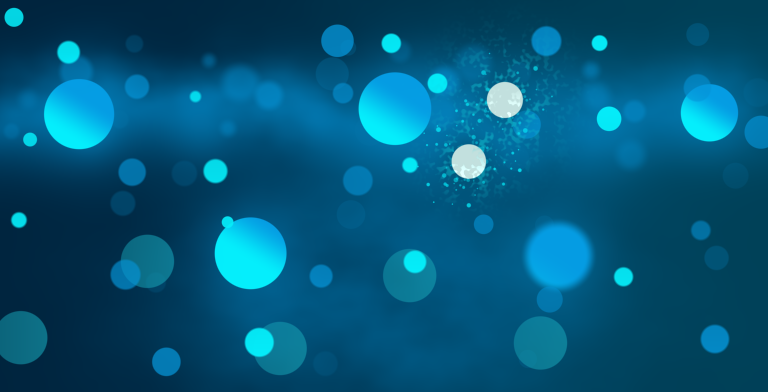
This background is drawn by a WebGL 2 fragment shader. Its source:

```glsl
#version 300 es
precision highp float;
// Blue bokeh: glowing cyan discs, soft haze and sparkling dust on deep navy.
uniform vec2 u_resolution;
out vec4 fragColor;

const float PI = 3.14159;
const vec3 NAVY = vec3(0.0, 0.14, 0.24);
const vec3 PETROL = vec3(0.0, 0.25, 0.34);
const vec3 OCEAN = vec3(0.0, 0.41, 0.61);
const vec3 AZURE = vec3(0.02, 0.62, 0.90);
const vec3 TEAL = vec3(0.08, 0.60, 0.68);
const vec3 CYAN = vec3(0.02, 0.95, 1.0);
const vec3 PEARL = vec3(0.76, 0.88, 0.87);

vec3 hash(float n) {
  return fract(sin(n * vec3(12.71, 31.17, 7.47) + 1.3) * 43758.5);
}

vec2 gradientAt(vec2 cell) {
  float angle = 2.0 * PI * fract(sin(dot(cell, vec2(127.1, 311.7))) * 43758.5);
  return vec2(cos(angle), sin(angle));
}

float gradientNoise(vec2 p) {
  vec2 i = floor(p), f = fract(p);
  vec2 u = f * f * f * (f * (f * 6.0 - 15.0) + 10.0);
  vec2 e = vec2(0.0, 1.0);
  float low = mix(dot(gradientAt(i), f), dot(gradientAt(i + e.yx), f - e.yx), u.x);
  float high = mix(dot(gradientAt(i + e), f - e), dot(gradientAt(i + 1.0), f - 1.0), u.x);
  return mix(low, high, u.y);
}

float fbm(vec2 p) {
  float sum = 0.0, amp = 0.6;
  for (int i = 0; i < 4; i++) {
    sum += amp * gradientNoise(p);
    p = p * 2.03 + 7.1;
    amp *= 0.5;
  }
  return sum;
}

float disc(vec2 offset, float radius, float blur) {
  float soft = max(blur, 0.75 / u_resolution.y);
  return 1.0 - smoothstep(radius - soft, radius + soft, length(offset));
}

float glow(vec2 offset, vec2 size) {
  vec2 q = offset / size;
  return exp(-dot(q, q));
}

// Alternating high and low positions with a little jitter
vec2 zigzag(float i, vec2 start, float stride, float swing) {
  vec2 jitter = (hash(i + start.x * 9.0).xy - 0.5) * 0.05;
  return start + vec2(stride * i, swing * cos(PI * i)) + jitter;
}

// Evenly spread discs; yRange, radii and opacity hold min and max
vec3 bokeh(vec3 col, vec2 p, float width, int count, float seed, vec2 yRange,
           vec2 radii, vec2 opacity, float blur, vec3 tint) {
  for (int i = 0; i < count; i++) {
    float n = float(i);
    vec3 h = hash(n + seed * 17.0);
    vec2 q = fract(seed * vec2(0.37, 0.71) + n * vec2(0.7549, 0.5698) + h.xy * 0.07);
    vec2 center = vec2(q.x * width, mix(yRange.x, yRange.y, pow(q.y, 0.7)));
    float radius = mix(radii.x, radii.y, h.x);
    float alpha = mix(opacity.x, opacity.y, h.y);
    float shade = 0.93 + 0.9 * (center.y - p.y) * (h.z - 0.3);
    col = mix(col, tint * shade, alpha * disc(p - center, radius, blur * (0.4 + h.z)));
  }
  return col;
}

vec3 backdrop(vec2 p, float width) {
  float cloud = fbm(p * vec2(2.6, 3.6));
  vec3 col = mix(NAVY, PETROL, smoothstep(0.1, width, p.x + 0.3 * cloud));
  col = mix(col, OCEAN, glow(p - vec2(1.0, 0.26), vec2(0.52, 0.34)) * (0.72 + 0.7 * cloud));
  float ridge = p.y - 0.69 - 0.03 * sin(p.x * 4.0) - 0.08 * cloud;
  col = mix(col, OCEAN * 1.08, glow(vec2(0.0, ridge), vec2(1.0, 0.12)) * (0.58 + 0.8 * cloud));
  // Uneven lights along the band
  for (int i = 0; i < 10; i++) {
    vec3 h = hash(float(i) + 40.0);
    vec2 center = vec2((float(i) + h.x) * width / 10.0, 0.64 + 0.13 * h.y);
    col = mix(col, AZURE * 0.9, (0.12 + 0.3 * h.z) * glow(p - center, vec2(0.05 + 0.07 * h.x)));
  }
  return mix(col, AZURE, 0.42 * glow(p - vec2(1.27, 0.70), vec2(0.27, 0.16)));
}

// Pale disc surrounded by grainy dust and tiny sparks
vec3 sparkler(vec3 col, vec2 p, vec2 center, float radius, float spread, float seed) {
  vec2 d = p - center;
  float grain = gradientNoise(p * 85.0) + 0.8 * gradientNoise(p * 24.0);
  float dust = smoothstep(0.0, 0.55, grain) * glow(d, vec2(spread));
  col = mix(col, PETROL, 0.6 * glow(d, vec2(radius * 1.35)));
  col = mix(col, mix(TEAL, CYAN, 0.4), 0.75 * dust);
  for (int i = 0; i < 45; i++) {
    vec3 h = hash(float(i) + seed);
    float angle = 2.0 * PI * h.x;
    vec2 spark = (radius + spread * 1.2 * h.y * h.y) * vec2(cos(angle), sin(angle));
    col = mix(col, CYAN, (0.3 + 0.5 * h.y) * disc(d - spark, 0.0015 + 0.005 * h.z * h.z, 0.002));
  }
  float speckle = smoothstep(0.1, 0.45, grain) * smoothstep(radius, -radius, d.y);
  return mix(col, PEARL + 0.17 * speckle, disc(d, radius, 0.002));
}

void main() {
  vec2 p = gl_FragCoord.xy / u_resolution.y;
  float width = u_resolution.x / u_resolution.y;
  vec3 col = backdrop(p, width);

  // Faint and hazy discs behind
  col = bokeh(col, p, width, 18, 1.0, vec2(0.05, 0.97), vec2(0.018, 0.045), vec2(0.15, 0.4), 0.003, AZURE * 0.75);
  col = bokeh(col, p, width, 15, 2.0, vec2(0.6, 0.87), vec2(0.014, 0.048), vec2(0.2, 0.6), 0.015, AZURE);

  // Large translucent teal discs
  for (int i = 0; i < 5; i++) {
    vec2 d = p - zigzag(float(i), vec2(0.07, 0.22), 0.33, -0.1);
    col = mix(col, TEAL, (0.6 + 0.9 * d.x) * disc(d, 0.068, 0.002));
  }
  // Large bright discs with halos; every fourth one is out of focus
  for (int i = 0; i < 5; i++) {
    vec2 d = p - zigzag(float(i), vec2(0.22, 0.54), 0.4, 0.17);
    float radius = 0.07 + 0.025 * hash(float(i) + 5.0).x;
    float blurred = float(i == 3);
    col = mix(col, AZURE * 0.9, 0.4 * glow(d, vec2(radius * 1.6)));
    float sheen = smoothstep(-0.5, 0.7, dot(d, vec2(-0.5, -0.8)) / radius + 0.5 * sin(float(i) * 1.6));
    col = mix(col, mix(AZURE, CYAN, sheen * (1.0 - 0.8 * blurred)), 0.97 * disc(d, radius, 0.002 + 0.014 * blurred));
  }

  // Small crisp discs
  col = bokeh(col, p, width, 16, 3.0, vec2(0.04, 0.97), vec2(0.022, 0.043), vec2(0.5, 0.9), 0.003, AZURE);
  col = bokeh(col, p, width, 15, 4.0, vec2(0.06, 0.96), vec2(0.014, 0.039), vec2(0.85, 1.0), 0.003, CYAN * 1.05);

  col = sparkler(col, p, vec2(1.196, 0.588), 0.044, 0.08, 60.0);
  col = sparkler(col, p, vec2(1.288, 0.745), 0.046, 0.12, 120.0);
  fragColor = vec4(clamp(col, 0.0, 1.0), 1.0);
}
```
